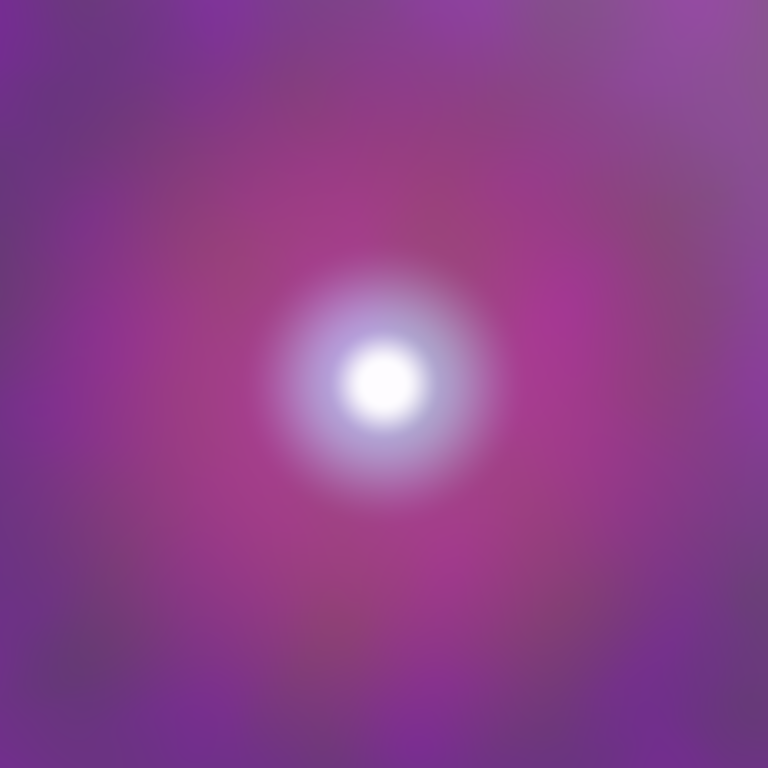
Give the GLSL for this background, as a three.js fragment shader.

```glsl
varying vec2 vUv;

// Broad cloud patches from crossed standing waves, about -1 to 1
float cloudWaves(vec2 p) {
  vec2 q = p + 0.018 * sin(p.yx * vec2(17.0, 14.0) + vec2(0.6, 2.1));
  float bands = cos(12.0 * (q.y - 0.48));
  float cells = cos(20.94 * (q.x - 0.12)) * cos(6.98 * (q.y - 0.6));
  return 0.4 * bands + 0.8 * cells;
}

// Finer mottling: each layer is turned, bent and halved in strength
float mottle(vec2 p) {
  float sum = 0.0;
  float strength = 0.5;
  p *= 19.0;
  for (int i = 0; i < 4; i++) {
    p = mat2(0.8, 0.6, -0.6, 0.8) * p + 0.7 * sin(p.yx * 0.6 + 1.3);
    sum += strength * sin(p.x) * sin(p.y);
    p *= 1.6;
    strength *= 0.5;
  }
  return sum;
}

void main() {
  float radius = length(vUv - 0.5);
  float cloud = cloudWaves(vUv) + 0.5 * mottle(vUv);

  // Violet field, paler toward the upper right
  vec3 color = vec3(0.42, 0.2, 0.51);
  float pale = smoothstep(0.9, 2.0, vUv.x + vUv.y);
  color += vec3(0.13, 0.12, 0.07) * pale;

  // Wide magenta glow
  float glow = 1.0 - smoothstep(0.2, 0.58, radius + 0.015 * cloud);
  color = mix(color, vec3(0.62, 0.23, 0.515), glow);
  color += vec3(0.04, 0.05, 0.05) * exp(-radius * radius * 28.0);

  // Lavender halo
  float halo = 1.0 - smoothstep(0.05, 0.19, radius);
  color = mix(color, vec3(0.69, 0.66, 0.83), halo);

  // Clouds shift the hue between dull and vivid violet
  color += vec3(0.03, -0.022, 0.05) * cloud * (1.0 - 0.3 * glow);

  // White core
  float core = 1.0 - smoothstep(0.025, 0.075, radius);
  color = mix(color, vec3(0.995, 0.99, 1.0), core);

  gl_FragColor = vec4(clamp(color, 0.0, 1.0), 1.0);
}
```
